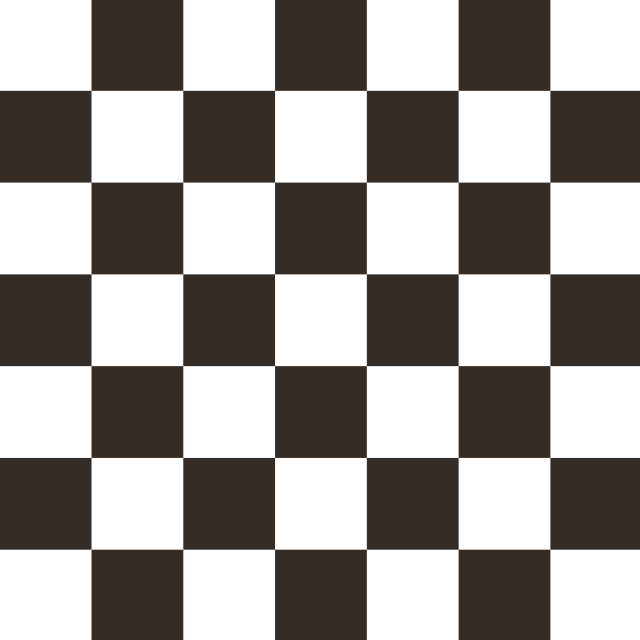
A Shadertoy shader for this pattern:

```glsl
const float CELL_SIZE = 0.1434;                  // side of one square, in canvas heights
const vec2 GRID_ORIGIN = vec2(-0.0004, -0.0015); // corner of the first square, from the top left
const vec3 LIGHT = vec3(1.0);
const vec3 DARK = vec3(0.204, 0.172, 0.145);

// Smoothed square wave per axis: +1 on even cells, -1 on odd cells
vec2 squareWave(vec2 cellPos, float pixel) {
    vec2 edgeDistance = 0.5 - abs(mod(cellPos + 0.5, 2.0) - 1.0);
    return clamp(2.0 * edgeDistance / pixel, -1.0, 1.0);
}

void mainImage(out vec4 fragColor, in vec2 fragCoord) {
    // Canvas position measured from the top left
    vec2 pos = fragCoord / iResolution.y;
    pos.y = 1.0 - pos.y;

    // Cells whose two parities agree are light
    float pixel = 1.0 / (iResolution.y * CELL_SIZE);
    vec2 wave = squareWave((pos - GRID_ORIGIN) / CELL_SIZE, pixel);
    float light = 0.5 + 0.5 * wave.x * wave.y;

    fragColor = vec4(mix(DARK, LIGHT, light), 1.0);
}
```
